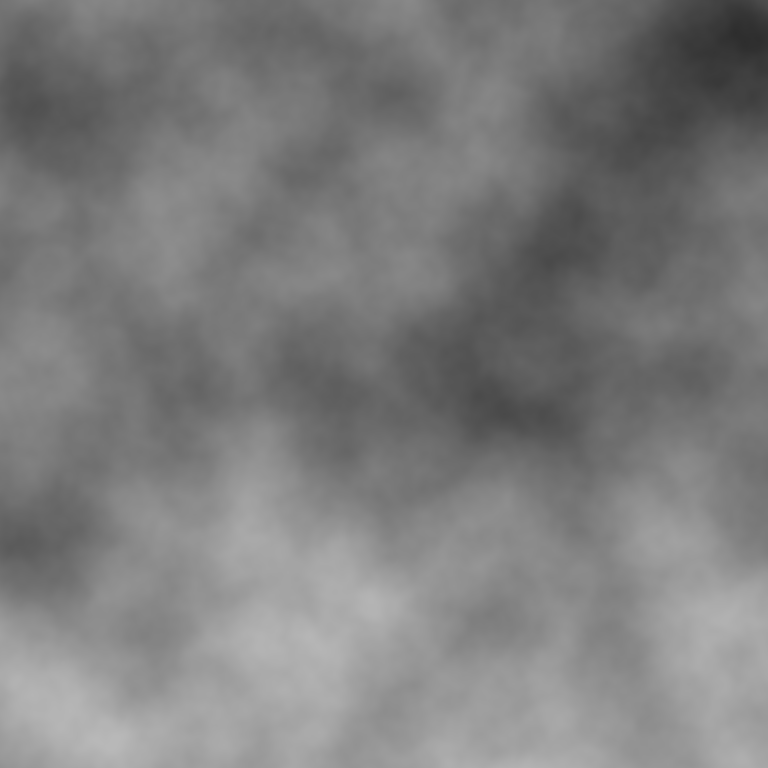
This texture is drawn by a WebGL 1 fragment shader. Its source:

```glsl
precision highp float;
// Soft grey cloud: blurred smoke, pale below and darker above.

uniform vec2 u_resolution;

const float PALE_GREY = 0.625;
const float MID_GREY = 0.455;
const float NOISE_SCALE = 4.0;
const float NOISE_CONTRAST = 0.19;
const int OCTAVES = 5;

// Pseudo-random unit vector for a lattice cell.
vec2 cellGradient(vec2 cell) {
  float random = fract(sin(dot(cell, vec2(127.1, 311.7))) * 43758.55);
  float angle = 6.28319 * random;
  return vec2(cos(angle), sin(angle));
}

float cornerValue(vec2 cell, vec2 local, vec2 corner) {
  return dot(cellGradient(cell + corner), local - corner);
}

// Gradient noise with a quintic fade, centred on zero.
float gradientNoise(vec2 p) {
  vec2 cell = floor(p);
  vec2 f = fract(p);
  vec2 fade = f * f * f * (f * (f * 6.0 - 15.0) + 10.0);
  float low = mix(cornerValue(cell, f, vec2(0.0, 0.0)),
                  cornerValue(cell, f, vec2(1.0, 0.0)), fade.x);
  float high = mix(cornerValue(cell, f, vec2(0.0, 1.0)),
                   cornerValue(cell, f, vec2(1.0, 1.0)), fade.x);
  return mix(low, high, fade.y);
}

// Octaves are turned against each other to hide the lattice.
float cloudNoise(vec2 p, float gain) {
  mat2 turnAndDouble = mat2(1.6, 1.2, -1.2, 1.6);
  float sum = 0.0;
  float amplitude = 1.0;
  for (int i = 0; i < OCTAVES; i++) {
    sum += amplitude * gradientNoise(p);
    p = turnAndDouble * p + vec2(17.3, 9.1);
    amplitude *= gain;
  }
  return sum;
}

// Smooth dark patch that fades out around its centre.
float softPatch(vec2 p, vec2 center, float radius) {
  vec2 offset = (p - center) / radius;
  return exp(-dot(offset, offset));
}

// Broad light and shade beneath the fine mottling.
float broadShade(vec2 p) {
  float shade = mix(PALE_GREY, MID_GREY, smoothstep(0.18, 0.48, p.y));
  shade -= 0.24 * softPatch(p, vec2(0.95, 0.95), 0.16);
  shade -= 0.17 * softPatch(p, vec2(0.71, 0.46), 0.11);
  shade -= 0.13 * softPatch(p, vec2(0.74, 0.65), 0.07);
  shade -= 0.15 * softPatch(p, vec2(0.00, 0.29), 0.09);
  shade -= 0.10 * softPatch(p, vec2(0.35, 0.73), 0.08);
  return shade;
}

void main() {
  vec2 uv = gl_FragCoord.xy / u_resolution;

  // A slight warp makes the patches irregular.
  vec2 warp = vec2(gradientNoise(uv * 7.0 + 31.0),
                   gradientNoise(uv * 7.0 + 73.0));
  float grey = broadShade(uv + 0.05 * warp);
  grey += NOISE_CONTRAST * cloudNoise(uv * NOISE_SCALE + vec2(5.2, 2.7), 0.5);

  gl_FragColor = vec4(vec3(clamp(grey, 0.17, 0.74)), 1.0);
}
```
